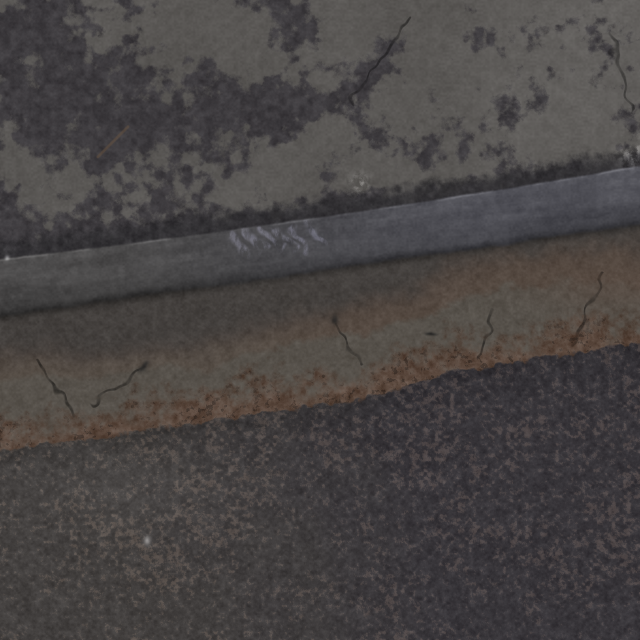
Reproduce this texture procedurally as a Shadertoy shader.

```glsl
// Weathered concrete curb: a stained slab, a sloping curb face, a rusty gutter
// and dark asphalt. Tilted edge curves split the layers; fractal noise breaks
// up their borders, and distance functions add cracks, pits and scrapes.

float hash(vec2 p) {
    return fract(sin(dot(p, vec2(127.1, 311.7))) * 43758.5453);
}

float noise(vec2 p) {
    vec2 i = floor(p), f = fract(p);
    f = f * f * (3.0 - 2.0 * f);
    return mix(mix(hash(i), hash(i + vec2(1, 0)), f.x),
               mix(hash(i + vec2(0, 1)), hash(i + vec2(1, 1)), f.x), f.y);
}

// Fractal noise centred on zero
float fbm(vec2 p) {
    float sum = -0.485, amp = 0.5;
    for (int i = 0; i < 5; i++) {
        sum += amp * noise(p);
        p = mat2(1.6, 1.2, -1.2, 1.6) * p + 7.3;
        amp *= 0.5;
    }
    return sum;
}

// Soft elliptical spot, 1 at its centre
float blob(vec2 p, float x, float y, float rx, float ry) {
    vec2 q = (p - vec2(x, y)) / vec2(rx, ry);
    return exp(-dot(q, q));
}

// Smoothed line from a to b of half width w
float stroke(vec2 p, vec2 a, vec2 b, float w) {
    vec2 pa = p - a, ba = b - a;
    float d = length(pa - ba * clamp(dot(pa, ba) / dot(ba, ba), 0.0, 1.0));
    return 1.0 - smoothstep(w * 0.3, w + 1.0 / iResolution.y, d);
}

// Dark growth on the slab: broad coverage thresholded by noise
float growthMask(vec2 p, float rim) {
    float cover = 0.3 * blob(p, 0.06, 0.94, 0.12, 0.1)
        + 0.27 * blob(p, 0.17, 0.82, 0.2, 0.075)
        + 0.25 * blob(p, 0.42, 0.83, 0.14, 0.04)
        + 0.26 * blob(p, 0.47, 0.97, 0.07, 0.05)
        + 0.26 * blob(p, 0.57, 0.87, 0.03, 0.04)
        + 0.25 * blob(p, 0.61, 0.93, 0.035, 0.035)
        + 0.28 * blob(p, 0.67, 0.76, 0.09, 0.03)
        + 0.28 * blob(p, 0.745, 0.94, 0.02, 0.03)
        + 0.25 * blob(p, 0.99, 0.8, 0.025, 0.03);
    cover += 0.36 * exp(-max(rim, 0.0) / mix(0.1, 0.018, smoothstep(0.0, 0.6, p.x)));
    return smoothstep(0.09, 0.25, cover + fbm(p * 19.0) * 0.6 + fbm(p * 65.0) * 0.5);
}

void mainImage(out vec4 fragColor, in vec2 fragCoord) {
    vec2 p = fragCoord / iResolution.xy;
    float aa = 1.5 / iResolution.y;
    float broad = fbm(p * 6.0), medium = fbm(p * 24.0 + 3.0);
    float fine = fbm(p * 95.0), speck = fbm(p * 170.0 + 5.0);
    vec2 bent = p + 0.016 * (vec2(noise(p * 60.0), noise(p * 60.0 + 20.0)) - 0.5);

    // Heights above the three tilted edges
    float rim = p.y - 0.595 - 0.118 * p.x - 0.028 * p.x * p.x - 0.004 * medium;
    float foot = p.y - 0.504 - 0.145 * p.x - 0.01 * medium;
    float lip = p.y - 0.293 - 0.148 * p.x - 0.022 * smoothstep(0.55, 0.75, p.x)
        - 0.014 * medium - 0.012 * fine;

    // Asphalt: brown to the left, bluish and darker to the right
    vec3 asphalt = mix(vec3(0.262, 0.25, 0.245), vec3(0.222, 0.212, 0.228),
                       smoothstep(0.2, 0.75, p.x + 0.4 * broad));
    asphalt += 0.03 * blob(p, 0.2, 0.24, 0.2, 0.07);
    asphalt += vec3(0.07, 0.05, 0.035) * smoothstep(0.02, 0.3, speck + 0.3 * broad + 0.4 * medium);
    asphalt *= 1.0 - 0.14 * exp(min(lip, 0.0) / 0.03);
    asphalt += 0.08 * fine + 0.1 * speck;

    // Gutter: grey shade, brown band, pale silt, then rust along the lip
    float t = lip / 0.2, ragged = t + 0.5 * broad + 0.2 * medium;
    vec3 gutter = mix(vec3(0.335, 0.315, 0.29), vec3(0.265, 0.25, 0.24), smoothstep(0.52, 0.72, ragged));
    float band = smoothstep(0.46, 0.53, ragged) * (1.0 - smoothstep(0.6, 0.85, ragged));
    gutter = mix(gutter, vec3(0.33, 0.275, 0.24), band * mix(0.35, 0.7, smoothstep(0.3, 0.6, p.x)));
    gutter = mix(gutter, vec3(0.345, 0.29, 0.255), 0.6 * blob(p, 0.97, 0.55, 0.13, 0.035));
    float rust = 1.0 - smoothstep(0.05, 0.33, t + 0.5 * medium + 0.35 * fine);
    gutter = mix(gutter, vec3(0.365, 0.285, 0.24) + 0.2 * fine, rust * 0.85);
    gutter *= 1.0 - 0.3 * rust * smoothstep(0.05, 0.25, speck - 0.4 * medium);
    gutter += 0.06 * fine + 0.06 * speck;

    // Curb face: streaks along its length and pale slanted scrapes
    float streak = fbm(vec2(p.x * 8.0, foot * 75.0));
    vec3 face = mix(vec3(0.28, 0.275, 0.275), vec3(0.295, 0.295, 0.32), smoothstep(0.1, 0.8, p.x));
    face += 0.09 * streak + 0.07 * fine + 0.05 * medium;
    face *= mix(0.87, 1.05, smoothstep(0.0, 0.055, foot));
    float worn = smoothstep(-0.2, 0.25, fbm(p * vec2(130, 60)));
    for (float k = 0.0; k < 6.0; k++) {
        vec2 start = vec2(0.357 + 0.024 * k, 0.63 + 0.003 * k + 0.008 * hash(vec2(k, 4)));
        face += vec3(0.14, 0.14, 0.17) * worn * stroke(bent, start, start + vec2(0.03, -0.03), 0.007);
    }

    // Slab: warm grey concrete under dark growth and a black ledge
    vec3 slab = mix(vec3(0.345, 0.335, 0.325), vec3(0.37, 0.36, 0.35), smoothstep(0.2, 0.9, p.x));
    slab += 0.07 * broad + 0.06 * fine;
    slab = mix(slab, vec3(0.225, 0.215, 0.23) + 0.14 * fine, 0.88 * growthMask(p, rim));
    float ledge = 1.0 - smoothstep(0.012, 0.036, rim + 0.02 * medium + 0.02 * fine);
    slab = mix(slab, vec3(0.19, 0.185, 0.195) + 0.12 * fine, ledge * 0.85);

    // Stack the layers, with a pale rim and a shadowed foot
    vec3 col = mix(asphalt, gutter, smoothstep(-aa, aa, lip));
    col = mix(col, face, smoothstep(-0.004, 0.004, foot));
    col *= 1.0 - (0.24 + 0.4 * medium) * exp(-pow(abs(foot) / 0.008, 2.0));
    col = mix(col, slab, smoothstep(-aa, aa, rim));
    col += 0.08 * smoothstep(-0.15, 0.1, medium) * exp(-pow(abs(rim + 0.002) / 0.002, 2.0));

    // Cracks in gutter and slab
    float w = 0.0022;
    float crack = stroke(bent, vec2(0.525, 0.495), vec2(0.56, 0.435), w)
        + stroke(bent, vec2(0.06, 0.435), vec2(0.115, 0.355), w)
        + stroke(bent, vec2(0.22, 0.425), vec2(0.14, 0.365), w)
        + stroke(bent, vec2(0.77, 0.52), vec2(0.75, 0.44), w)
        + stroke(bent, vec2(0.945, 0.575), vec2(0.895, 0.46), w)
        + stroke(bent, vec2(0.55, 0.84), vec2(0.645, 0.975), w)
        + stroke(bent, vec2(0.955, 0.94), vec2(0.985, 0.83), w);
    col *= 1.0 - (0.3 + 0.5 * fine) * min(crack, 1.0);

    // Pits, pale chips and a dry twig
    float pit = blob(bent, 0.522, 0.502, 0.008, 0.008) + blob(bent, 0.225, 0.428, 0.007, 0.006)
        + blob(bent, 0.672, 0.479, 0.008, 0.004);
    col = mix(col, vec3(0.13), 0.8 * min(pit, 1.0));
    float chip = blob(p, 0.562, 0.713, 0.014, 0.014) + blob(p, 0.988, 0.763, 0.016, 0.022);
    col += 0.24 * chip * smoothstep(-0.18, 0.17, fine);
    col += 0.3 * (blob(p, 0.011, 0.597, 0.004, 0.004) + blob(p, 0.23, 0.155, 0.005, 0.007));
    col = mix(col, vec3(0.38, 0.31, 0.25), 0.6 * stroke(p, vec2(0.153, 0.755), vec2(0.2, 0.802), 0.002));

    fragColor = vec4(col + 0.03 * (noise(p * 300.0) - 0.5), 1.0);
}
```
